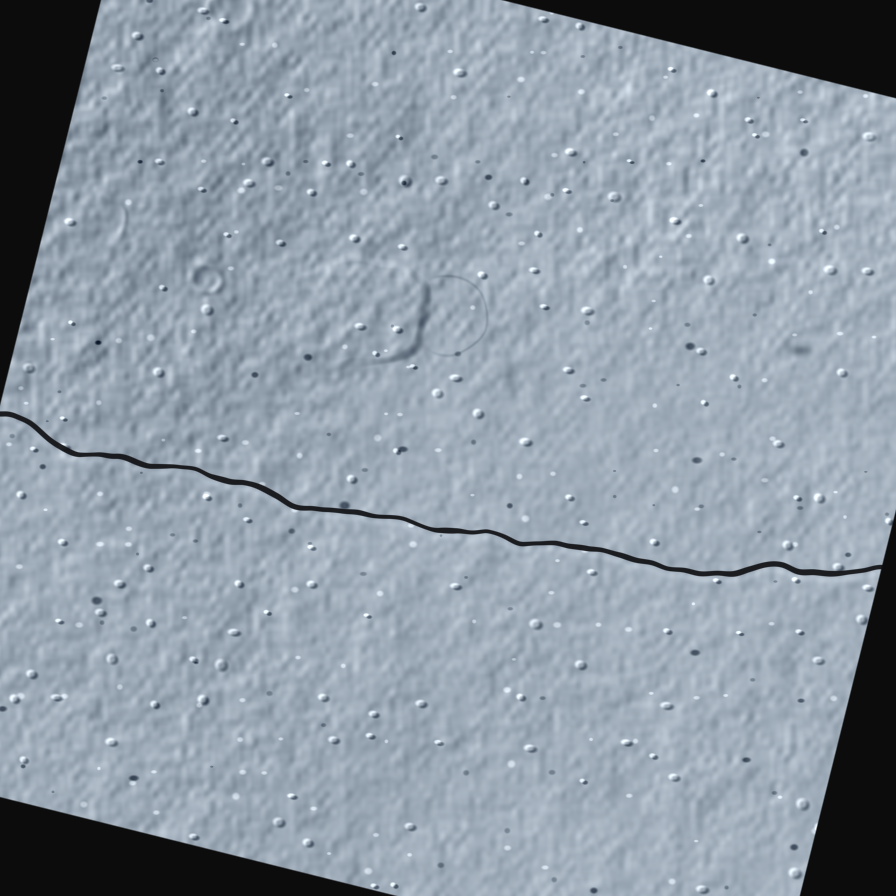
This texture is drawn by a WebGL 1 fragment shader. Its source:

```glsl
precision highp float;
// A tilted slab of grey-blue plaster on black, split by one thin dark crack.
// Layered value noise gives a height field that is shaded by a finite difference
// toward the light; hashed cells scatter pits and chips over it.

uniform vec2 u_resolution;

const vec3 BACKDROP = vec3(0.048);
const vec3 PLASTER = vec3(0.625, 0.675, 0.725);
const vec3 CRACK_INK = vec3(0.07, 0.075, 0.085);
const vec2 SLAB_CENTRE = vec2(0.5026, 0.4997);
const float SLAB_HALF = 0.4993;
const float SLAB_TILT = 0.2443;
const vec2 TO_LIGHT = vec2(-0.0034, 0.0022);
const float RELIEF = 0.30;
const float CRACK_HALF_WIDTH = 0.0026;

float hash(vec2 p) {
  return fract(sin(dot(p, vec2(127.1, 311.7))) * 43758.5453);
}

float noise(vec2 p) {
  vec2 i = floor(p), f = fract(p);
  f = f * f * (3.0 - 2.0 * f);
  return mix(mix(hash(i), hash(i + vec2(1.0, 0.0)), f.x),
             mix(hash(i + vec2(0.0, 1.0)), hash(i + vec2(1.0, 1.0)), f.x), f.y);
}

float fbm(vec2 p) {
  float sum = 0.0, amp = 0.5;
  for (int i = 0; i < 4; i++) {
    sum += amp * noise(p);
    p = mat2(1.6, 1.2, -1.2, 1.6) * p + 7.3;
    amp *= 0.5;
  }
  return sum;
}

float bell(float d, float width) {
  return exp(-d * d / (width * width));
}

// Approximate signed distance to an ellipse.
float ellipse(vec2 p, vec2 centre, vec2 radius) {
  return (length((p - centre) / radius) - 1.0) * min(radius.x, radius.y);
}

// At most one soft speck per cell, with hashed place, size and stretch.
float specks(vec2 p, float cells, float seed, float keep, float radius) {
  vec2 q = p * cells, id = floor(q) + seed;
  vec2 place = 0.15 + 0.7 * vec2(hash(id), hash(id + 17.0));
  vec2 d = (fract(q) - place) / cells;
  d.y *= 1.0 + 0.7 * hash(id + 31.0);
  float r = radius * (0.5 + 0.7 * hash(id + 47.0));
  return step(hash(id + 59.0), keep) * (1.0 - smoothstep(0.4 * r, 1.3 * r, length(d)));
}

// Coarse upper part, smooth middle band on the right, moderate lower part.
float roughness(vec2 p) {
  float upper = smoothstep(0.52, 0.68, p.y + 0.12 * (0.5 - p.x));
  float lowerLeft = (1.0 - smoothstep(0.1, 0.6, p.x)) * 0.25;
  float patches = fbm(p * 7.0) - 0.47;
  return 0.72 + 0.42 * upper + lowerLeft + 0.7 * patches;
}

float height(vec2 p) {
  float h = 0.6 * noise(p * vec2(125.0, 105.0)) + 0.9 * noise(p * 52.0 + 9.0)
          + 1.3 * noise(p * 21.0 + 4.0);
  h *= roughness(p);
  // Raised blister whose right rim stands out.
  float wobble = 0.016 * (noise(p * 38.0) - 0.5);
  float blister = ellipse(p, vec2(0.400, 0.655), vec2(0.077, 0.063)) + wobble;
  float inside = 1.0 - smoothstep(-0.006, 0.005, blister);
  h += inside * (1.1 * smoothstep(0.33, 0.46, p.x) + 0.7 * noise(p * 65.0));
  // Small ring-shaped bubbles.
  h += 0.6 * bell(ellipse(p, vec2(0.257, 0.980), vec2(0.025, 0.020)) + wobble, 0.005);
  h += 0.7 * bell(ellipse(p, vec2(0.228, 0.691), vec2(0.015)) + 0.5 * wobble, 0.005);
  h += 0.5 * bell(ellipse(p, vec2(0.112, 0.753), vec2(0.022, 0.028)) + wobble, 0.005);
  return h + 1.1 * specks(p, 21.0, 3.0, 0.35, 0.0055);
}

float fall(float x, float start, float end, float depth) {
  return -depth * smoothstep(start, end, x);
}

// The crack descends to the right in uneven steps.
float crackHeight(float x) {
  float y = 0.539 + fall(x, 0.005, 0.09, 0.047) + fall(x, 0.13, 0.17, 0.012)
          + fall(x, 0.19, 0.28, 0.020) + fall(x, 0.27, 0.345, 0.028)
          + fall(x, 0.36, 0.44, 0.009) + fall(x, 0.435, 0.49, 0.016)
          + fall(x, 0.54, 0.585, 0.014) + fall(x, 0.61, 0.80, 0.033);
  y += 0.010 * bell(x - 0.862, 0.028) + 0.006 * smoothstep(0.93, 0.985, x);
  return y + 0.003 * (noise(vec2(x * 55.0, 2.0)) - 0.5);
}

void main() {
  vec2 p = gl_FragCoord.xy / u_resolution;
  float px = 1.0 / min(u_resolution.x, u_resolution.y);

  // Broad tone: darker upper left, slow mottling and fine grain.
  float tone = -0.055 * bell(length((p - vec2(0.22, 0.80)) * vec2(0.8, 1.0)), 0.30);
  tone += 0.07 * (fbm(p * 5.0 + 3.0) - 0.47) + 0.04 * (noise(p * 150.0) - 0.5);
  tone += 0.012 * smoothstep(0.3, 0.8, p.x);

  // Relief shading, bright chips and dark pits.
  tone += RELIEF * (height(p) - height(p + TO_LIGHT));
  tone += 0.20 * specks(p, 25.0, 71.0, 0.22, 0.0042);
  tone -= 0.36 * specks(p + 0.03, 9.0, 23.0, 0.32, 0.0055);
  tone -= 0.20 * specks(p, 24.0, 37.0, 0.12, 0.0035);

  // Hairline arc beside the blister and two short gouges.
  float arc = ellipse(p, vec2(0.500, 0.648), vec2(0.042, 0.046)) + 0.008 * (noise(p * 30.0) - 0.5);
  tone -= 0.10 * bell(arc, 0.0018) * smoothstep(0.47, 0.50, p.x);
  tone -= 0.13 * bell(length((p - vec2(0.569, 0.583)) * vec2(3.0, 1.0)), 0.020);
  tone -= 0.28 * bell(length((p - vec2(0.893, 0.609)) * vec2(0.5, 1.0)), 0.006);
  vec3 color = PLASTER + tone * vec3(1.0, 1.0, 0.97);

  // Crack with a slope-corrected distance and a pale lower lip.
  float y = crackHeight(p.x);
  float slope = (crackHeight(p.x + 0.002) - y) / 0.002;
  float d = (p.y - y) / sqrt(1.0 + slope * slope);
  float halfWidth = CRACK_HALF_WIDTH * (0.75 + 0.5 * noise(vec2(p.x * 40.0, 8.0)));
  color += 0.05 * bell(d + 0.007, 0.004);
  float crack = 1.0 - smoothstep(halfWidth - 0.7 * px, halfWidth + 0.9 * px, abs(d));
  color = mix(color, CRACK_INK, 0.94 * crack);

  // Cut the slab out of the backdrop.
  float c = cos(SLAB_TILT), s = sin(SLAB_TILT);
  vec2 q = abs(mat2(c, s, -s, c) * (p - SLAB_CENTRE)) - SLAB_HALF;
  float slab = 1.0 - smoothstep(-px, px, max(q.x, q.y));
  gl_FragColor = vec4(mix(BACKDROP, clamp(color, 0.0, 1.0), slab), 1.0);
}
```
